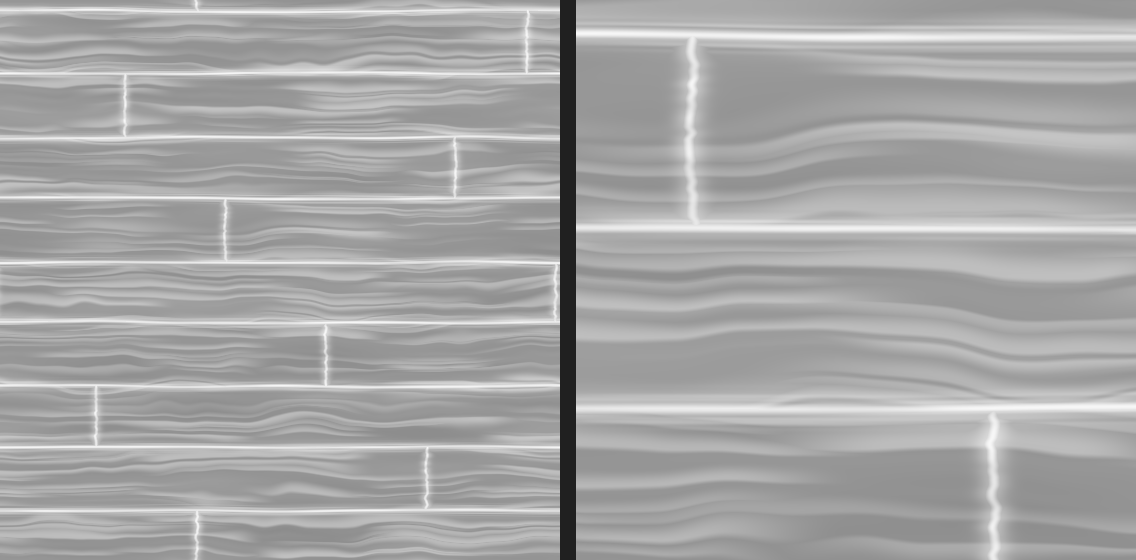
Left: the whole. Right: its middle third, enlarged.
Give the GLSL for this texture, as a Shadertoy shader.

```glsl
const float ROWS = 9.0;
const float ROW_SHIFT = 0.194;
const float JOINT_START = 0.9415;
const float JOINT_STEP = 0.4102;
const vec3 DARK_WOOD = vec3(0.545);
const vec3 LIGHT_WOOD = vec3(0.77);
const vec3 SEAM_WHITE = vec3(0.97);

float hash(vec2 p) {
    vec3 q = fract(p.xyx * 0.1031);
    q += dot(q, q.yzx + 33.33);
    return fract((q.x + q.y) * q.z);
}

// Value noise that repeats along x after a whole number of cells
float noise(vec2 p, float period) {
    vec2 cell = floor(p);
    vec2 f = fract(p);
    f = f * f * (3.0 - 2.0 * f);
    float x0 = mod(cell.x, period);
    float x1 = mod(cell.x + 1.0, period);
    float low = mix(hash(vec2(x0, cell.y)), hash(vec2(x1, cell.y)), f.x);
    float high = mix(hash(vec2(x0, cell.y + 1.0)), hash(vec2(x1, cell.y + 1.0)), f.x);
    return mix(low, high, f.y);
}

float stretchedNoise(vec2 p, vec2 cells, float seed) {
    return noise(vec2(p.x * cells.x, p.y * cells.y + seed), cells.x);
}

float bell(float d, float width) {
    return exp(-d * d / (width * width));
}

// One set of long streaks, crisp on one edge and faded on the other
float streaks(vec2 p, float count, float seed) {
    float level = p.y * count + seed;
    float id = floor(level);
    float f = fract(level);
    f = hash(vec2(id, seed + 5.0)) < 0.3 ? 1.0 - f : f;
    float thickness = mix(0.4, 1.0, noise(vec2(p.x * 9.0, id + 40.0), 9.0));
    float band = smoothstep(0.0, 0.17, f) * (1.0 - smoothstep(0.25 * thickness, thickness, f));
    float presence = smoothstep(0.4, 0.8, noise(vec2(p.x * 5.0, id + 90.0), 5.0));
    return band * presence;
}

// Wavy streaks over a slow change of tone, p in plank units
float woodGrain(vec2 p, float seed) {
    vec2 warped = p;
    warped.y += 0.20 * (stretchedNoise(p, vec2(8.0, 2.0), seed) - 0.5);
    warped.y += 0.05 * (stretchedNoise(p, vec2(25.0, 3.0), seed + 11.0) - 0.5);
    float grain = 0.0;
    for (int i = 0; i < 3; i++) {
        float layer = float(i);
        float strength = 1.0 - 0.18 * layer;
        grain = max(grain, strength * streaks(warped, 4.0 + 1.5 * layer, seed + 23.0 * layer));
    }
    float cloud = stretchedNoise(warped, vec2(5.0, 3.0), seed + 31.0);
    float fibre = stretchedNoise(warped, vec2(7.0, 14.0), seed + 57.0);
    return 0.27 * cloud + 0.10 * fibre + 0.72 * grain;
}

// Bright wavering line with thin wisps, d in row heights
float rowSeam(float x, float d, float id) {
    float wisp = noise(vec2(x * 7.0, d * 55.0 + id * 31.0), 7.0);
    float strength = mix(0.75, 1.0, noise(vec2(x * 12.0, id + 70.0), 12.0));
    float halo = bell(d, 0.075) * mix(0.15, 0.75, wisp);
    return max(strength * bell(d, 0.029), halo);
}

// Ragged upright line, d in canvas widths
float endJoint(float d, float v, float row) {
    float jitter = noise(vec2(row, v * 11.0), ROWS) - 0.5;
    jitter += 0.5 * (noise(vec2(row, v * 27.0 + 50.0), ROWS) - 0.5);
    float along = noise(vec2(row, v * 16.0 + 90.0), ROWS);
    float offset = d + 0.004 * jitter;
    float core = mix(0.7, 1.0, along) * bell(offset, 0.0038);
    float halo = mix(0.3, 0.55, along) * bell(offset, 0.009);
    return max(core, halo);
}

void mainImage(out vec4 fragColor, in vec2 fragCoord) {
    vec2 uv = fragCoord / iResolution.xy;
    float level = uv.y * ROWS + ROW_SHIFT;

    // Nearest seam, with uneven height and a slow drift
    float seamId = mod(floor(level + 0.5), ROWS);
    float drift = 0.032 * (mod(seamId, 2.0) < 0.5 ? 0.5 : -0.5);
    drift += 0.045 * (noise(vec2(uv.x * 6.0, seamId + 20.0), 6.0) - 0.5);
    float seamLevel = level - drift;
    float seamDistance = seamLevel - floor(seamLevel + 0.5);

    // Plank coordinates start at the joint of each row
    float rowIndex = floor(seamLevel);
    float row = mod(rowIndex, ROWS);
    float joint = fract(JOINT_START + JOINT_STEP * mod(row + 1.0, ROWS));
    vec2 plank = vec2(fract(uv.x - joint), level - rowIndex);
    float jointDistance = fract(plank.x + 0.5) - 0.5;

    // Wood, then the bright gaps
    float grain = woodGrain(plank, row * 137.0 + 200.0);
    vec3 color = mix(DARK_WOOD, LIGHT_WOOD, clamp(grain, 0.0, 1.0));
    float gap = max(rowSeam(uv.x, seamDistance, seamId), endJoint(jointDistance, plank.y, row));
    color = mix(color, SEAM_WHITE, gap);
    fragColor = vec4(color, 1.0);
}
```
